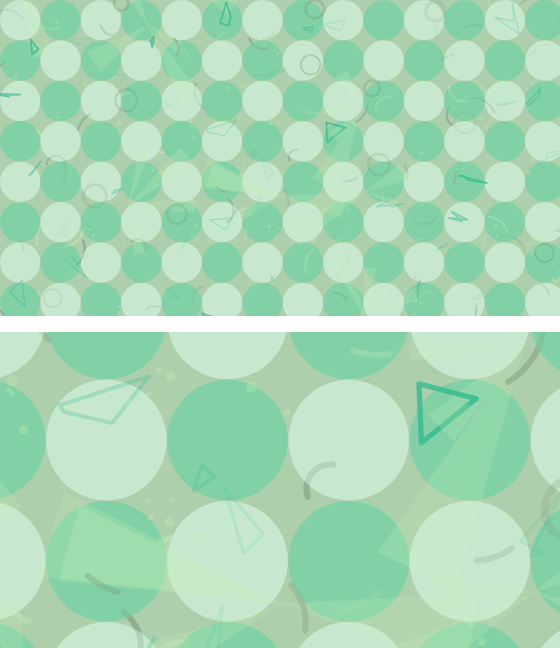
Top, the full canvas; bottom, a detail of the centre.
A Shadertoy shader for this pattern:

```glsl
// Checkered rows of touching mint discs, strewn with faint scribbles, arcs, rings and shards.

// Lengths are fractions of the canvas height.
const float PITCH = 0.1278;        // disc spacing
const float DISC_RADIUS = 0.0636;
const float MARK_GRID = 0.205;     // one set of marks per square
const float SHARD_GRID = 0.48;
const float DOT_GRID = 0.115;
const float ARC_HALF_WIDTH = 0.0032;
const float DISC_VEIL = 0.5;       // how far discs mute the arcs
const float RING_CHANCE = 0.35;
const float ARC_CHANCE = 0.65;
const float SHARD_CHANCE = 0.7;
const float DOT_CHANCE = 0.35;
const float TAU = 6.28319;

const vec3 GROUND = vec3(0.68, 0.81, 0.67);
const vec3 LIGHT_DISC = vec3(0.78, 0.91, 0.81);
const vec3 GREEN_DISC = vec3(0.51, 0.82, 0.65);
const vec3 TEAL_INK = vec3(0.22, 0.73, 0.57);
const vec3 GREY_INK = vec3(0.42, 0.53, 0.42);
const vec3 PALE_INK = vec3(0.78, 0.94, 0.73);

float hash(vec2 cell, float seed) {
    return fract(sin(dot(cell, vec2(127.1, 311.7)) + seed * 74.7) * 43758.5453);
}

vec2 hash2(vec2 cell, float seed) {
    return vec2(hash(cell, seed), hash(cell, seed + 0.37));
}

vec2 rotate(vec2 p, float angle) {
    float c = cos(angle), s = sin(angle);
    return vec2(c * p.x + s * p.y, c * p.y - s * p.x);
}

// Coverage of a shape from its signed distance.
float fill(float d) {
    float soft = 0.75 / iResolution.y;
    return 1.0 - smoothstep(-soft, soft, d);
}

float segmentDistance(vec2 p, vec2 a, vec2 b) {
    vec2 ab = b - a;
    return length(p - a - ab * clamp(dot(p - a, ab) / dot(ab, ab), 0.0, 1.0));
}

// Short arc whose middle lies at the origin.
float arcDistance(vec2 p, float radius, float halfAngle) {
    p = vec2(abs(p.x), p.y + radius);
    if (atan(p.x, p.y) < halfAngle) return abs(length(p) - radius);
    return length(p - radius * vec2(sin(halfAngle), cos(halfAngle)));
}

float arcMark(vec2 p, vec2 cell, float seed) {
    vec2 q = rotate(p - hash2(cell, seed) * MARK_GRID, TAU * hash(cell, seed + 1.0));
    float radius = mix(0.018, 0.09, hash(cell, seed + 2.0));
    float halfAngle = min(mix(0.018, 0.045, hash(cell, seed + 3.0)) / radius, 2.0);
    float alpha = mix(0.2, 0.55, hash(cell, seed + 4.0)) * step(hash(cell, seed + 5.0), ARC_CHANCE);
    return alpha * fill(arcDistance(q, radius, halfAngle) - ARC_HALF_WIDTH);
}

float ringMark(vec2 p, vec2 cell) {
    float radius = mix(0.018, 0.036, hash(cell, 21.0));
    float halfWidth = mix(0.002, 0.006, hash(cell, 22.0));
    float d = abs(length(p - hash2(cell, 23.0) * MARK_GRID) - radius) - halfWidth;
    return mix(0.12, 0.35, hash(cell, 24.0)) * step(hash(cell, 25.0), RING_CHANCE) * fill(d);
}

// Angular loop of three to four corners, stretched along a random axis.
float scribbleMark(vec2 p, vec2 cell) {
    vec2 q = rotate(p - hash2(cell, 31.0) * MARK_GRID, TAU * hash(cell, 32.0));
    vec2 size = vec2(mix(0.08, 0.14, hash(cell, 33.0)), mix(0.04, 0.09, hash(cell, 34.0)));
    float corners = 3.0 + step(0.5, hash(cell, 35.0));
    float d = 1.0;
    for (float i = 0.0; i < 4.0; i++) {
        if (i >= corners) break;
        vec2 a = (hash2(cell, 40.0 + i) - 0.5) * size;
        vec2 b = (hash2(cell, 40.0 + mod(i + 1.0, corners)) - 0.5) * size;
        d = min(d, segmentDistance(q, a, b));
    }
    float strength = hash(cell, 36.0);
    return mix(0.12, 0.85, strength * strength) * fill(d - mix(0.0016, 0.0028, strength));
}

// Blades spreading from a common point.
float shardMark(vec2 p, vec2 cell) {
    vec2 q = p - hash2(cell, 51.0) * SHARD_GRID;
    float cover = 0.0;
    for (float i = 0.0; i < 4.0; i++) {
        vec2 blade = rotate(q, TAU * hash(cell, 52.0 + i));
        float reach = mix(0.1, 0.3, hash(cell, 57.0 + i));
        float halfWidth = mix(0.08, 0.2, hash(cell, 62.0 + i)) * blade.x;
        cover += 0.2 * fill(max(abs(blade.y) - halfWidth, blade.x - reach));
    }
    return min(cover, 0.4) * step(hash(cell, 67.0), SHARD_CHANCE);
}

float dotMark(vec2 p, vec2 cell) {
    float d = 1.0;
    for (float i = 0.0; i < 4.0; i++) {
        vec2 center = (0.5 + 0.6 * (hash2(cell, 71.0 + i) - 0.5)) * DOT_GRID;
        d = min(d, length(p - center) - mix(0.002, 0.006, hash(cell, 76.0 + i)));
    }
    return 0.3 * step(hash(cell, 81.0), DOT_CHANCE) * fill(d);
}

void mainImage(out vec4 fragColor, in vec2 fragCoord) {
    // Measured from the top left corner, where the first disc sits.
    vec2 p = vec2(fragCoord.x, iResolution.y - fragCoord.y) / iResolution.y;

    vec2 tile = floor(p / PITCH);
    float disc = fill(length(p - (tile + 0.5) * PITCH) - DISC_RADIUS);
    vec3 discColor = mix(LIGHT_DISC, GREEN_DISC, mod(tile.x + tile.y, 2.0));
    vec3 color = mix(GROUND, discColor, disc);
    float veil = mix(1.0, DISC_VEIL, disc);

    // Marks may cross into neighbouring squares.
    for (int k = 0; k < 9; k++) {
        vec2 offset = vec2(k % 3, k / 3) - 1.0;
        vec2 shardCell = floor(p / SHARD_GRID) + offset;
        vec2 cell = floor(p / MARK_GRID) + offset;
        vec2 q = p - cell * MARK_GRID;
        color = mix(color, PALE_INK, shardMark(p - shardCell * SHARD_GRID, shardCell));
        color = mix(color, PALE_INK, veil * arcMark(q, cell, 1.0));
        color = mix(color, GREY_INK, veil * arcMark(q, cell, 11.0));
        color = mix(color, GREY_INK, ringMark(q, cell));
        color = mix(color, TEAL_INK, scribbleMark(q, cell));
    }
    vec2 dotCell = floor(p / DOT_GRID);
    color = mix(color, PALE_INK, dotMark(p - dotCell * DOT_GRID, dotCell));

    fragColor = vec4(color, 1.0);
}
```
